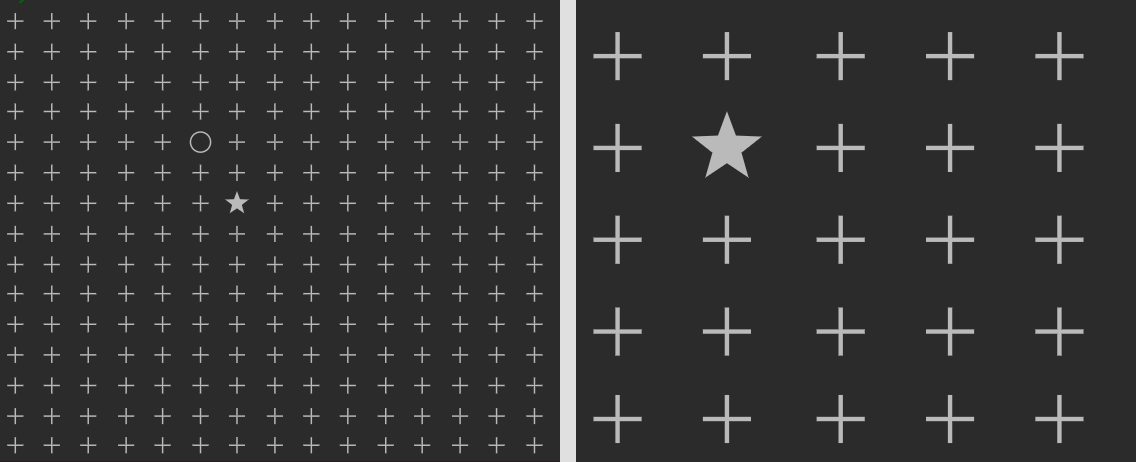
Left, the full canvas; right, a detail of the centre.
A WebGL 2 fragment shader for this pattern:

```glsl
#version 300 es
precision highp float;

uniform vec2 u_resolution;
out vec4 outColor;

// The canvas is CANVAS_UNITS wide and high; a line is one unit thick
const vec2 CANVAS_UNITS = vec2(384.0, 317.0);
const vec2 GRID_COUNT = vec2(15.0);
const vec2 GRID_ORIGIN = vec2(10.05, 11.11);
const vec2 GRID_STEP = vec2(25.43, 20.81);
const vec2 RING_CELL = vec2(5.0, 10.0);
const vec2 STAR_CELL = vec2(6.0, 8.0);
const float HALF_LINE = 0.5;
const float PLUS_ARM = 5.5;

const vec3 BACKGROUND = vec3(0.17);
const vec3 MARK_GRAY = vec3(0.73);
const vec3 CORNER_GREEN = vec3(0.02, 0.40, 0.03);
const vec3 EDGE_PLUM = vec3(0.15, 0.11, 0.13);

float boxDistance(vec2 p, vec2 halfSize) {
    vec2 d = abs(p) - halfSize;
    return length(max(d, 0.0)) + min(max(d.x, d.y), 0.0);
}

float plusDistance(vec2 p, float arm, float halfWidth) {
    return min(boxDistance(p, vec2(arm, halfWidth)),
               boxDistance(p, vec2(halfWidth, arm)));
}

float ringDistance(vec2 p, float radius, float halfWidth) {
    return abs(length(p) - radius) - halfWidth;
}

float segmentDistance(vec2 p, vec2 a, vec2 b, float halfWidth) {
    vec2 ab = b - a;
    float t = clamp(dot(p - a, ab) / dot(ab, ab), 0.0, 1.0);
    return length(p - a - ab * t) - halfWidth;
}

// Five-pointed star: fold into one half-point, then measure its edge
float starDistance(vec2 p, float outerRadius, float innerRadius) {
    const float SECTOR = 1.2566371;
    float angle = atan(p.x, p.y);
    angle = abs(mod(angle + 0.5 * SECTOR, SECTOR) - 0.5 * SECTOR);
    vec2 folded = length(p) * vec2(sin(angle), cos(angle));
    vec2 tip = vec2(0.0, outerRadius);
    vec2 notch = innerRadius * vec2(sin(0.5 * SECTOR), cos(0.5 * SECTOR));
    vec2 edge = notch - tip;
    vec2 offset = folded - tip;
    float t = clamp(dot(offset, edge) / dot(edge, edge), 0.0, 1.0);
    float side = edge.x * offset.y - edge.y * offset.x;
    return length(offset - edge * t) * sign(side);
}

float coverage(float distanceToEdge, float pixel) {
    return clamp(0.5 - distanceToEdge / pixel, 0.0, 1.0);
}

bool sameCell(vec2 a, vec2 b) {
    return all(lessThan(abs(a - b), vec2(0.5)));
}

// Cell centres sit on whole units, so the spacing varies by one unit
vec2 cellCenter(vec2 cell) {
    return floor(GRID_ORIGIN + cell * GRID_STEP) + 0.5;
}

// Plus in every cell, except the ring and the star
float markDistance(vec2 p) {
    vec2 cell = floor((p - GRID_ORIGIN) / GRID_STEP + 0.5);
    cell = clamp(cell, vec2(0.0), GRID_COUNT - 1.0);
    vec2 local = p - cellCenter(cell);
    if (sameCell(cell, RING_CELL)) return ringDistance(local, 6.9, HALF_LINE);
    if (sameCell(cell, STAR_CELL)) return starDistance(local, 8.4, 3.5);
    return plusDistance(local, PLUS_ARM, HALF_LINE);
}

void main() {
    float pixel = CANVAS_UNITS.x / u_resolution.x;
    vec2 p = gl_FragCoord.xy / u_resolution * CANVAS_UNITS;

    float mark = coverage(markDistance(p), pixel);
    vec3 color = mix(BACKGROUND, MARK_GRAY, mark);

    // Stray stroke at the top and thin strip along the bottom
    vec2 fromTop = p - vec2(0.0, CANVAS_UNITS.y);
    float stroke = segmentDistance(fromTop, vec2(13.8, -1.5),
                                   vec2(17.0, 0.8), 0.6);
    color = mix(color, CORNER_GREEN, coverage(stroke, pixel));
    color = mix(color, EDGE_PLUM, coverage(p.y - 0.8, pixel));

    outColor = vec4(color, 1.0);
}
```
